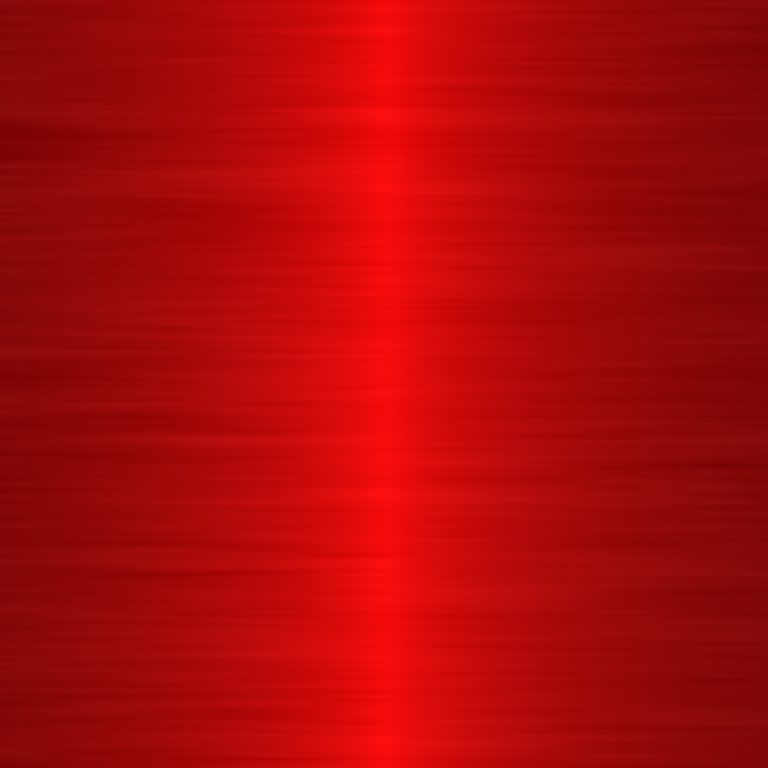
Give the GLSL for this texture, as a WebGL 2 fragment shader.

```glsl
#version 300 es
precision highp float;

uniform vec2 u_resolution;
out vec4 fragColor;

float hash(vec2 cell) {
    vec3 p = fract(vec3(cell.xyx) * 0.1031);
    p += dot(p, p.yzx + 33.33);
    return fract((p.x + p.y) * p.z);
}

float valueNoise(vec2 p) {
    vec2 cell = floor(p);
    vec2 f = fract(p);
    vec2 w = f * f * (3.0 - 2.0 * f);
    float low = mix(hash(cell), hash(cell + vec2(1.0, 0.0)), w.x);
    float high = mix(hash(cell + vec2(0.0, 1.0)), hash(cell + vec2(1.0, 1.0)), w.x);
    return mix(low, high, w.y);
}

// Long horizontal scratches, centred on zero
float brushedStreaks(vec2 uv, vec2 baseFrequency, int octaves) {
    float total = 0.0;
    float weight = 0.0;
    float amplitude = 1.0;
    vec2 frequency = baseFrequency;
    for (int i = 0; i < octaves; i++) {
        float row = uv.y * frequency.y;
        // Shift each row so that streak ends do not line up
        float shift = 7.0 * hash(vec2(floor(row), float(i) + 51.0));
        float wander = 0.6 * valueNoise(uv * vec2(5.0, 9.0) + float(i) * 17.0);
        vec2 p = vec2(uv.x * frequency.x, row + wander) + float(i) * 37.0;
        float smoothStreak = valueNoise(p);
        float brokenStreak = valueNoise(vec2(p.x + shift, floor(row) * 3.0));
        float rowFade = sin(3.14159265 * fract(row));
        total += amplitude * (smoothStreak - 0.5 + 0.3 * rowFade * (brokenStreak - 0.5));
        weight += amplitude;
        amplitude *= 0.95;
        frequency *= vec2(1.35, 1.75);
    }
    return total / weight;
}

// Brightness falls off exponentially on both sides of the reflection
float sheen(float x, float centre, float leftFalloff, float rightFalloff) {
    float offset = x - centre;
    float dist = sqrt(offset * offset + 0.0001);
    float falloff = mix(leftFalloff, rightFalloff, smoothstep(-0.02, 0.02, offset));
    float core = exp(-offset * offset / 0.0012);
    return 0.40 + 0.55 * exp(-dist / falloff) + 0.03 * core;
}

void main() {
    vec2 uv = gl_FragCoord.xy / u_resolution;

    float streak = brushedStreaks(uv, vec2(3.5, 42.0), 4);
    float broad = valueNoise(vec2(uv.x * 3.0, uv.y * 14.0) + 80.0) - 0.5;

    // Scratches scatter the edge of the reflection slightly
    float scatteredX = uv.x + 0.012 * streak;
    float light = sheen(scatteredX, 0.503, 0.33, 0.29);

    float grain = 0.115 * streak + 0.012 * broad;
    float red = light + grain;
    float tint = 0.008 + 0.038 * light + 0.45 * grain;
    vec3 metal = vec3(red, tint, tint);

    fragColor = vec4(clamp(metal, 0.0, 1.0), 1.0);
}
```
